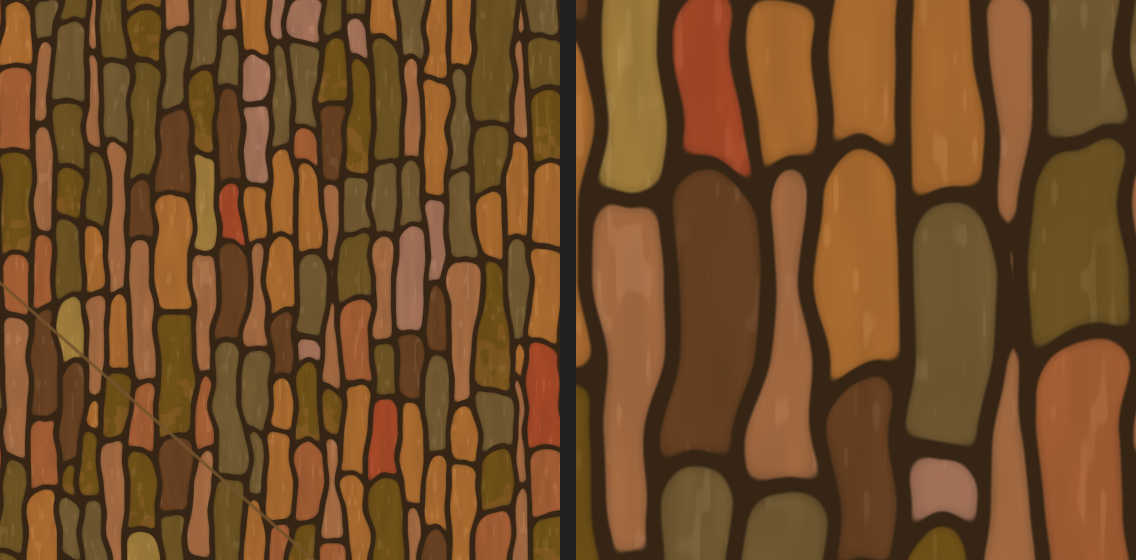
Left, the full canvas; right, a detail of the centre.
This texture is drawn by a WebGL 2 fragment shader. Its source:

```glsl
#version 300 es
precision highp float;
// Bark-like wall of tall, irregular painted slabs parted by dark joints.
// Wandering vertical seams form columns; jittered, arched ends cut each column
// into slabs, and a smooth minimum of the edge distances rounds the corners.
uniform vec2 u_resolution;
out vec4 fragColor;

const float COLUMNS = 21.0;
const vec3 JOINT = vec3(0.21, 0.147, 0.08);
const vec3 TAN = vec3(0.63, 0.41, 0.255);

// Grey olive, olive, moss, orange, mauve, rust, red, brown, straw
const vec3 PALETTE[9] = vec3[9](
  vec3(0.44, 0.345, 0.19), vec3(0.43, 0.31, 0.09), vec3(0.42, 0.32, 0.135),
  vec3(0.655, 0.41, 0.18), vec3(0.63, 0.44, 0.34), vec3(0.63, 0.36, 0.20),
  vec3(0.64, 0.28, 0.155), vec3(0.40, 0.25, 0.13), vec3(0.62, 0.48, 0.23));
const float SHARE[9] = float[9](0.19, 0.16, 0.11, 0.23, 0.08, 0.08, 0.04, 0.08, 0.03);

float hash(vec2 p) {
  vec3 q = fract(p.xyx * 0.1031);
  q += dot(q, q.yzx + 33.33);
  return fract((q.x + q.y) * q.z);
}

float noise(vec2 p) {
  vec2 i = floor(p), f = fract(p);
  f = f * f * (3.0 - 2.0 * f);
  return mix(mix(hash(i), hash(i + vec2(1, 0)), f.x),
             mix(hash(i + vec2(0, 1)), hash(i + vec2(1, 1)), f.x), f.y);
}

float smoothMin(float a, float b, float k) {
  float h = max(k - abs(a - b), 0.0) / k;
  return min(a, b) - 0.25 * k * h * h;
}

// Horizontal position of the seam left of a column
float seam(float i, float y) {
  float shift = 0.45 * (hash(vec2(i, 91.0)) - 0.5);
  float wander = 0.5 * (noise(vec2(i * 5.0, y * 6.0)) - 0.5);
  float wiggle = 0.22 * (noise(vec2(i * 5.0 + 2.0, y * 22.0)) - 0.5);
  return (i + shift + wander + wiggle) / COLUMNS;
}

float pitch(float column) {
  return mix(0.12, 0.18, hash(vec2(column, 37.0)));
}

// Height of a slab end; u runs from 0 to 1 across the column
float slabEnd(float column, float j, float u) {
  vec2 id = vec2(column * 3.0 + 11.0, j + 50.0);
  float level = j + hash(vec2(column, 63.0)) + 0.75 * (hash(id) - 0.5);
  float slant = 0.035 * (hash(id + 17.3) - 0.5) * (u - 0.5);
  float arch = 0.018 * hash(id + 29.7) * 4.0 * u * (1.0 - u);
  return level * pitch(column) + slant + arch;
}

vec3 slabColor(float pick) {
  vec3 color = PALETTE[8];
  float total = 0.0;
  for (int i = 0; i < 9; i++) {
    if (pick >= total) color = PALETTE[i];
    total += SHARE[i];
  }
  return color;
}

void main() {
  vec2 p = gl_FragCoord.xy / u_resolution.y;
  float soft = max(0.8 / u_resolution.y, 0.0012);

  // Column holding this point
  float base = floor(p.x * COLUMNS), column = base - 2.0;
  for (float k = -1.0; k < 2.0; k++)
    if (seam(base + k, p.y) < p.x) column = base + k;
  float left = seam(column, p.y), right = seam(column + 1.0, p.y);
  float u = (p.x - left) / max(right - left, 0.0001);

  // Slab within the column
  float y = p.y + 0.006 * (noise(p * vec2(60.0, 20.0)) - 0.5);
  float row0 = floor(y / pitch(column)), row = row0 - 3.0;
  for (float k = -2.0; k < 2.0; k++)
    if (slabEnd(column, row0 + k, u) < y) row = row0 + k;
  float bottom = slabEnd(column, row, u), top = slabEnd(column, row + 1.0, u);

  // Rounded distance to the slab border
  float side = min(p.x - left, right - p.x);
  float d = smoothMin(side, min(y - bottom, top - y), 0.014);

  // Long narrow slabs are tan, the rest draw from the palette
  float low = slabEnd(column, row, 0.5), high = slabEnd(column, row + 1.0, 0.5);
  float middle = 0.5 * (low + high);
  float width = seam(column + 1.0, middle) - seam(column, middle);
  vec2 id = vec2(column + 7.0, row + 23.0);
  float pick = hash(id);
  bool slender = high - low > 4.7 * width;
  vec3 color = slender ? TAN : slabColor(pick);

  // Worn patches low on the olive slabs
  if (!slender && pick > 0.19 && pick < 0.35) {
    float height = (y - bottom) / (top - bottom);
    float wear = noise(p * vec2(75.0, 60.0)) - 0.9 * height;
    color = mix(color, vec3(0.52, 0.35, 0.14), 0.7 * smoothstep(0.25, 0.4, wear));
  }

  // Brush streaks, pale flecks and a shaded rim
  color *= 0.97 + 0.09 * (noise(p * vec2(95.0, 16.0)) - 0.3);
  color += 0.045 * smoothstep(0.76, 0.92, noise(p * vec2(170.0, 38.0)));
  color *= mix(0.88, 1.0, smoothstep(0.004, 0.010, d));

  float joint = 0.004 + 0.0016 * noise(p * 35.0);
  color = mix(JOINT, color, smoothstep(joint - soft, joint + soft, d));

  // Thin strand across the lower left
  float strand = abs(dot(p - vec2(0.0, 0.495), normalize(vec2(0.495, 0.56))));
  color = mix(color, vec3(0.45, 0.32, 0.17), 0.85 * (1.0 - smoothstep(0.0028 - soft, 0.0028 + soft, strand)));

  fragColor = vec4(color, 1.0);
}
```
